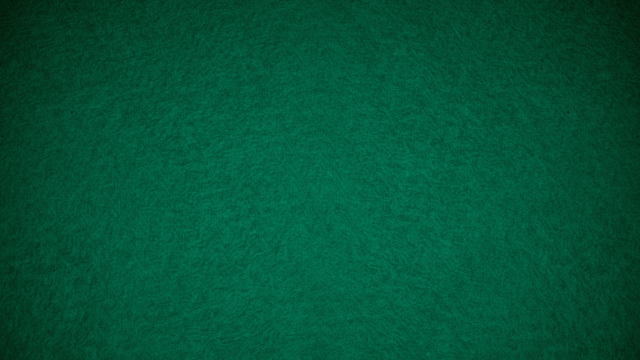
Reproduce this texture procedurally as a WebGL 2 fragment shader.

```glsl
#version 300 es
precision highp float;
// Dark green pressed felt, lit low in the middle and falling off to the edges.
// Crisp speckle and short warped fibres make the grain; the fibres lean outward
// and turn steep at the lower sides, where thin creases and a few pits show.

uniform vec2 u_resolution;
out vec4 fragColor;

float hash(vec2 cell) {
    return fract(sin(dot(cell, vec2(127.1, 311.7))) * 43758.545);
}

float valueNoise(vec2 p) {
    vec2 cell = floor(p);
    vec2 f = fract(p);
    vec2 w = f * f * (3.0 - 2.0 * f);
    float low = mix(hash(cell), hash(cell + vec2(1.0, 0.0)), w.x);
    float high = mix(hash(cell + vec2(0.0, 1.0)), hash(cell + vec2(1.0)), w.x);
    return mix(low, high, w.y);
}

// Signed noise, drawn out along a unit direction; density is cells per height.
float streaks(vec2 p, vec2 along, vec2 density) {
    vec2 across = vec2(-along.y, along.x);
    return valueNoise(vec2(dot(p, along), dot(p, across)) * density) - 0.5;
}

// Thin bright ridges where stretched noise crosses its middle value.
float creases(vec2 p, vec2 along, vec2 density) {
    float ridge = 1.0 - 2.0 * abs(streaks(p, along, density));
    return pow(ridge, 10.0);
}

// Bends straight noise lanes into loose, curling ones.
vec2 warp(vec2 p, float density, float amount) {
    vec2 bend = vec2(valueNoise(p * density + 31.7), valueNoise(p * density + 87.2));
    return p + amount * (bend - 0.5);
}

// Sparse round pits, one candidate in each cell.
float pits(vec2 p, float cellsPerHeight, float chance, float radius, float soft) {
    vec2 q = p * cellsPerHeight;
    vec2 cell = floor(q);
    vec2 centre = 0.25 + 0.5 * vec2(hash(cell + 17.3), hash(cell + 41.9));
    float d = length(fract(q) - centre) / cellsPerHeight;
    float dotMask = 1.0 - smoothstep(radius - soft, radius + soft, d);
    return dotMask * step(hash(cell + 73.1), chance);
}

// Overall light level: x is 0 at the centre line and 1 at the sides.
float lightLevel(float x, float y) {
    float rise = y - 0.4;
    return 0.412 - 0.13 * x * x - 0.05 * pow(x, 6.0) - 0.34 * rise * rise;
}

vec3 feltColour(float green) {
    return vec3(0.01, green, max(0.83 * green - 0.05, 0.0));
}

void main() {
    vec2 p = gl_FragCoord.xy / u_resolution.y;
    float halfWidth = 0.5 * u_resolution.x / u_resolution.y;
    vec2 folded = vec2(abs(p.x - halfWidth), p.y);
    float side = folded.x / halfWidth;
    vec2 loose = warp(folded, 34.0, 0.022);

    // Fibres turn from slanted to steep towards the lower sides
    vec2 slanted = normalize(vec2(0.85, -0.5));
    vec2 steep = normalize(vec2(0.3, -0.95));
    float steepness = smoothstep(0.3, 0.8, side) * (1.0 - smoothstep(0.25, 0.8, p.y));
    float fibres = mix(streaks(loose, slanted, vec2(95.0, 200.0)),
                       streaks(loose + 5.0, steep, vec2(75.0, 190.0)), steepness);

    // Crisp speckle and faint broad mottling
    float speckle = streaks(p + 3.0, vec2(0.8, 0.6), vec2(270.0, 290.0));
    float clumps = streaks(loose + 9.0, slanted, vec2(36.0, 60.0));
    float mottle = streaks(p + 13.0, vec2(0.6, -0.8), vec2(9.0, 13.0));

    // Thin creases, stronger near the lower sides
    float creaseAmount = 0.25 + 0.75 * steepness;
    float crease = creases(loose + 2.0, steep, vec2(10.0, 34.0)) - 0.2;

    // Fibres thin out at the centre line, where the two sides meet
    float fibreAmount = mix(0.05, 0.085, smoothstep(0.0, 0.25, side));
    float relief = fibreAmount * fibres + 0.085 * speckle + 0.022 * clumps
                 + 0.018 * mottle + 0.025 * creaseAmount * crease;

    // Relief fades a little where the light does
    float light = lightLevel(side, p.y);
    float green = light + relief * (0.4 + 1.8 * light);

    float soft = 0.7 / u_resolution.y;
    green *= 1.0 - 0.4 * pits(folded, 14.0, 0.04, 0.003, soft);

    fragColor = vec4(feltColour(clamp(green, 0.0, 1.0)), 1.0);
}
```
